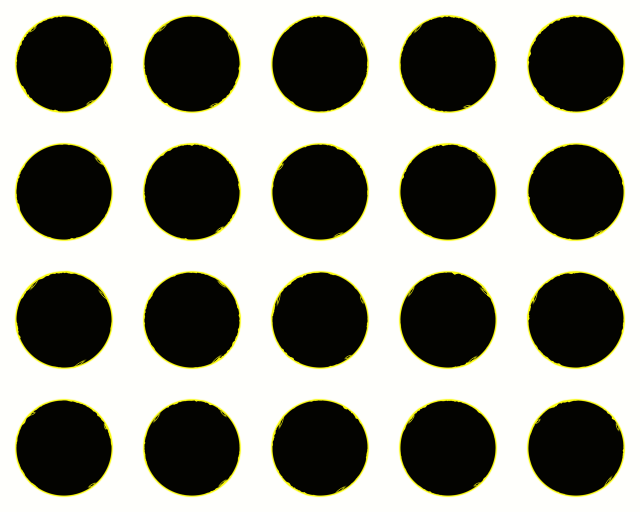
Reproduce this pattern procedurally as a WebGL 2 fragment shader.

```glsl
#version 300 es
precision highp float;
// A 5 by 4 grid of black discs on white, each with a thin yellow rim.
// Gradient noise, offset per cell, chips the inner edge and swells the outer
// one; a loop adds small flakes. Whole cells with clear margins tile.

uniform vec2 u_resolution;
out vec4 fragColor;

vec2 hash2(vec2 p) {
    vec3 q = fract(p.xyx * vec3(0.1031, 0.1030, 0.0973));
    q += dot(q, q.yzx + 33.33);
    return fract((q.xx + q.yz) * q.zy);
}

float cornerSlope(vec2 corner, vec2 offset) {
    float angle = 6.2832 * hash2(corner).x;
    return dot(vec2(cos(angle), sin(angle)), offset);
}

float gradientNoise(vec2 p) {
    vec2 i = floor(p), f = fract(p);
    vec2 w = f * f * f * (f * (f * 6.0 - 15.0) + 10.0);
    vec2 e = vec2(1.0, 0.0);
    return mix(mix(cornerSlope(i, f), cornerSlope(i + e.xy, f - e.xy), w.x),
               mix(cornerSlope(i + e.yx, f - e.yx), cornerSlope(i + 1.0, f - 1.0), w.x), w.y);
}

// Coverage of the region where the distance is negative
float fill(float d, float pixel) {
    return 1.0 - smoothstep(-0.7 * pixel, 0.7 * pixel, d);
}

void main() {
    vec2 grid = vec2(5.0, 4.0);
    vec2 uv = gl_FragCoord.xy / u_resolution * grid;
    vec2 cell = mod(floor(uv), grid);
    vec2 p = fract(uv) - 0.5;
    float pixel = grid.y / u_resolution.y;
    float radius = length(p);
    vec2 rim = p / max(radius, 0.001);

    // Worn arcs: mostly along the top and the sides
    vec2 seed = cell * 17.0 + 40.0;
    float worn = smoothstep(-0.15, 0.3, gradientNoise(rim * 1.9 + seed) + 0.12 * rim.y);
    float chips = max(gradientNoise(rim * 8.0 + seed + 5.3), 0.0)
                + 0.6 * max(gradientNoise(rim * 17.0 + seed + 9.7), 0.0);
    float swell = gradientNoise(rim * 6.0 + seed + 3.1);

    float discEdge = radius - 0.3715 + 0.019 * worn * chips;
    float rimEdge = radius - 0.3805 - 0.007 * worn * max(swell, 0.0);

    // White ground, pale halo, yellow rim, black disc
    vec3 yellow = vec3(0.98, 0.98, 0.05);
    vec3 black = vec3(0.01, 0.01, 0.0);
    vec3 color = vec3(1.0, 1.0, 0.99);
    color = mix(color, vec3(1.0, 1.0, 0.72), 0.75 * (1.0 - smoothstep(0.0, 0.012, rimEdge)));
    color = mix(color, yellow, fill(rimEdge, pixel));
    color = mix(color, black, fill(discEdge, pixel));

    // Flakes: little outlined slivers lying along the rim
    for (int k = 0; k < 3; k++) {
        vec2 r = hash2(cell + vec2(7.0, 13.0) * float(k + 1));
        float angle = -1.05 + 1.75 * float(k) + 0.5 * (r.x - 0.5);
        vec2 outward = vec2(cos(angle), sin(angle));
        vec2 q = vec2(dot(p, vec2(-outward.y, outward.x)), dot(p, outward) - 0.364);
        q.y += q.x * (r.y - 0.5) * 0.5;
        vec2 size = vec2(mix(0.016, 0.036, r.y), 0.007);
        float sliver = (length(q / size) - 1.0) * size.y;
        float shown = step(0.3, fract(r.x * 7.0 + r.y));
        color = mix(color, yellow, 0.85 * shown * fill(abs(sliver) - 0.0022, pixel));
    }

    fragColor = vec4(color, 1.0);
}
```
